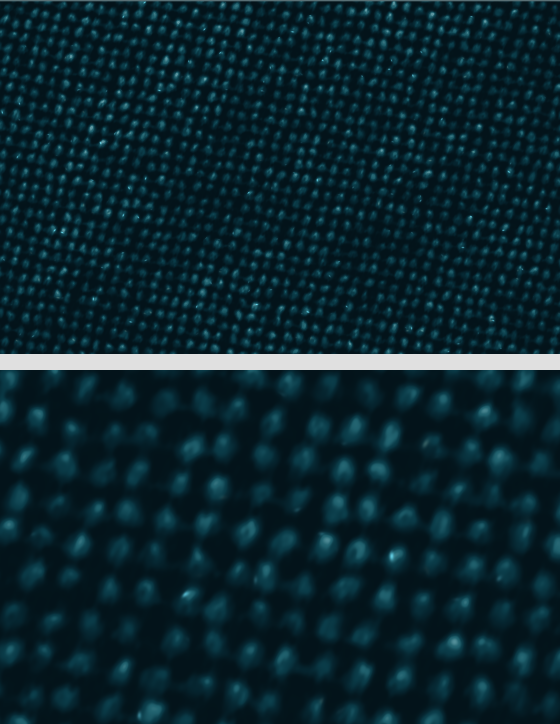
Top: the whole. Bottom: its middle third, enlarged.
This texture is drawn by a Shadertoy shader. Its source:

```glsl
// Dark teal woven cloth: leaning thread bumps on a turned lattice, about
// 42 across and 26 down. Each bump is a plump ellipse with a lit upper end;
// noise bends the weave, and fine fibres and glints roughen the surface.

const vec2 WEFT_STEP = vec2(0.0360, -0.0062);  // one bump to the right
const vec2 WARP_STEP = vec2(0.0105, 0.0360);   // one row up

const vec3 GAP_COLOUR   = vec3(0.012, 0.076, 0.102);
const vec3 SHADE_COLOUR = vec3(0.020, 0.140, 0.180);
const vec3 BODY_COLOUR  = vec3(0.040, 0.235, 0.285);
const vec3 LIT_COLOUR   = vec3(0.130, 0.385, 0.435);
const vec3 SHINE_COLOUR = vec3(0.360, 0.590, 0.630);
const vec3 WARM_GLINT   = vec3(0.420, 0.380, 0.300);
const vec3 EDGE_COLOUR  = vec3(0.360, 0.450, 0.470);

float hash(vec2 p) {
    return fract(sin(dot(p, vec2(127.1, 311.7))) * 43758.5453);
}

vec2 hash2(vec2 p) {
    return vec2(hash(p), hash(p + 37.3));
}

float noise(vec2 p) {
    vec2 i = floor(p), f = fract(p);
    f = f * f * (3.0 - 2.0 * f);
    float low = mix(hash(i), hash(i + vec2(1, 0)), f.x);
    float high = mix(hash(i + vec2(0, 1)), hash(i + vec2(1, 1)), f.x);
    return mix(low, high, f.y);
}

vec2 rotate(vec2 p, float angle) {
    float c = cos(angle), s = sin(angle);
    return vec2(c * p.x - s * p.y, s * p.x + c * p.y);
}

// Elliptical spot with the given radii; higher firmness flattens its top
float spot(vec2 p, vec2 radii, float firmness) {
    vec2 q = p / radii;
    return exp(-pow(dot(q, q) + 1e-5, firmness));
}

// Brightness of one bump: body, lit upper end and the faint weft beside it
float bump(vec2 p, vec2 id) {
    vec2 jitter = (hash2(id) - 0.5) * vec2(0.009, 0.008);
    float lean = 0.45 + 0.7 * (hash(id + 5.1) - 0.5);
    float strength = mix(0.40, 0.84, hash(id + 9.7));
    float shine = pow(hash(id + 14.2), 2.5);
    vec2 q = rotate(p - jitter, lean);
    float body = spot(q, vec2(0.0112, 0.0148), 1.5) * (0.95 + 18.0 * q.y);
    float tip = spot(q - vec2(-0.001, 0.0065), vec2(0.0055, 0.0058), 1.0);
    vec2 side = p - 0.5 * WEFT_STEP + vec2(0.0, 0.004);
    float weft = spot(side, vec2(0.012, 0.006), 1.0);
    return strength * body + (0.12 + 0.45 * shine) * tip
         + 0.22 * hash(id + 21.8) * weft;
}

// Sum of the bumps near a point
float weave(vec2 p) {
    vec2 cell = floor(inverse(mat2(WEFT_STEP, WARP_STEP)) * p + 0.5);
    float sum = 0.0;
    for (int y = -1; y <= 1; y++) {
        for (int x = -1; x <= 1; x++) {
            vec2 id = cell + vec2(x, y);
            sum += bump(p - id.x * WEFT_STEP - id.y * WARP_STEP, id);
        }
    }
    return sum;
}

// Small tilted sparkle in a few cells of a fine grid
float glint(vec2 p, float size) {
    vec2 id = floor(p / size);
    vec2 centre = (id + 0.3 + 0.4 * hash2(id + 3.0)) * size;
    vec2 q = rotate(p - centre, 3.1416 * hash(id + 8.0));
    return step(0.92, hash(id)) * spot(q, size * vec2(0.10, 0.19), 1.0);
}

vec3 threadColour(float tone) {
    vec3 c = mix(GAP_COLOUR, SHADE_COLOUR, smoothstep(0.0, 0.32, tone));
    c = mix(c, BODY_COLOUR, smoothstep(0.25, 0.60, tone));
    c = mix(c, LIT_COLOUR, smoothstep(0.55, 0.92, tone));
    return mix(c, SHINE_COLOUR, smoothstep(0.88, 1.35, tone));
}

void mainImage(out vec4 fragColor, in vec2 fragCoord) {
    vec2 p = fragCoord / iResolution.y;
    float pixel = 1.0 / iResolution.y;

    // Uneven weave
    vec2 bend = vec2(noise(p * 7.0), noise(p * 7.0 + 31.0)) - 0.5;
    vec2 ripple = vec2(noise(p * 50.0), noise(p * 50.0 + 17.0)) - 0.5;
    vec2 cloth = p + 0.010 * bend + 0.007 * ripple;
    float tone = weave(cloth);

    // Broad folds of light, then fine fibres
    float folds = noise(rotate(p, -0.6) * vec2(3.0, 6.0) + 4.0);
    tone *= 0.72 + 0.46 * folds;
    float fibre = noise(rotate(p, 0.4) * vec2(190.0, 100.0)) - 0.5;
    tone += fibre * (0.10 + 0.34 * tone);
    vec3 colour = threadColour(tone);

    // Cool and warm sparkles
    float lit = smoothstep(0.15, 0.6, tone);
    colour += 0.75 * SHINE_COLOUR * glint(p, 0.021) * lit;
    colour += 0.45 * WARM_GLINT * glint(p + 5.37, 0.024) * lit;

    // Thin pale strip along the top
    float strip = smoothstep(0.9965 - pixel, 0.9965 + pixel, p.y);
    fragColor = vec4(mix(colour, EDGE_COLOUR, strip), 1.0);
}
```
